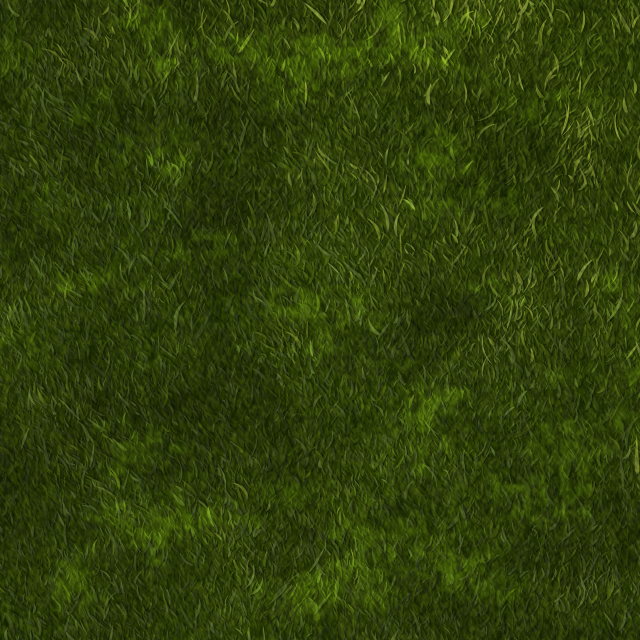
A three.js fragment shader for this texture:

```glsl
// Dense dim meadow grass: layered, tapered blades over dark mottled ground.
varying vec2 vUv;

const vec3 DEEP  = vec3(0.08, 0.14, 0.00);
const vec3 SHADE = vec3(0.14, 0.20, 0.01);
const vec3 MID   = vec3(0.21, 0.27, 0.04);
const vec3 LIGHT = vec3(0.28, 0.36, 0.06);
const vec3 PALE  = vec3(0.50, 0.55, 0.19);
const vec3 MUTED = vec3(0.32, 0.39, 0.19);
const vec3 LIME  = vec3(0.30, 0.42, 0.04);

const int   LAYERS = 10;
const float SMALL_CELL = 0.016;   // cell height of the undergrowth
const float LARGE_CELL = 0.050;   // cell height of the tallest blades
const float CELL_ASPECT = 0.6;
const float HALF_LENGTH = 0.65;   // blade half length, in cells
const float THIN = 0.0014;
const float THICK = 0.0029;
const float EDGE = 0.0010;
const float LEAN_SPREAD = 1.45;
const float SHADOW = 0.24;

float hash(vec2 p) {
  return fract(sin(dot(p, vec2(127.1, 311.7))) * 43758.5453);
}

float noise(vec2 p) {
  vec2 i = floor(p);
  vec2 f = fract(p);
  f = f * f * (3.0 - 2.0 * f);
  return mix(mix(hash(i), hash(i + vec2(1.0, 0.0)), f.x),
             mix(hash(i + vec2(0.0, 1.0)), hash(i + 1.0), f.x), f.y);
}

float fbm(vec2 p) {
  return 0.55 * noise(p) + 0.29 * noise(p * 2.1 + 7.3) + 0.16 * noise(p * 4.3 + 19.1);
}

vec3 grassRamp(float t) {
  vec3 c = mix(DEEP, SHADE, smoothstep(0.0, 0.28, t));
  c = mix(c, MID, smoothstep(0.25, 0.56, t));
  c = mix(c, LIGHT, smoothstep(0.54, 0.80, t));
  return mix(c, PALE, smoothstep(0.78, 1.05, t));
}

// Local lean: leftwards on the left side, nearly upright on the right.
float meanLean(vec2 p) {
  return mix(0.30, -0.12, p.x) + 0.6 * (noise(p * 9.0 + 31.0) - 0.5);
}

// Blade space: x across and y along, with y from -1 at the root to 1 at the tip.
vec2 bladeSpace(vec2 q, float angle, float halfLength, float bend) {
  float c = cos(angle);
  float s = sin(angle);
  vec2 b = vec2(c * q.x + s * q.y, (c * q.y - s * q.x) / halfLength);
  b.x -= bend * halfLength * b.y * b.y;
  return b;
}

// The belly, from 0 to 1, sets where along its length a blade is widest.
float bladeMask(vec2 b, float width, float belly, float soft) {
  float u = clamp(b.y * 0.5 + 0.5, 0.0, 1.0);
  float profile = 1.25 * width * pow(1.0 - u, 0.65) * smoothstep(-0.2, 0.2 + 0.6 * belly, u);
  float ends = 1.0 - smoothstep(0.75, 1.0, abs(b.y));
  return ends * smoothstep(-soft, soft, profile - abs(b.x));
}

// Paints one jittered grid of blades over the colour below.
vec3 paintLayer(vec3 color, vec2 p, float level, float seed) {
  float size = mix(SMALL_CELL, LARGE_CELL, level * level);
  vec2 cell = size * vec2(CELL_ASPECT, 1.0);
  vec2 home = floor(p / cell);
  for (int j = -1; j <= 1; j++) {
    for (int i = -1; i <= 1; i++) {
      vec2 id = home + vec2(float(i), float(j));
      vec2 key = id + seed * 17.37;
      vec2 root = (id + vec2(hash(key), hash(key + 3.1))) * cell;
      float sun = smoothstep(0.75, 1.6, root.x * 0.7 + root.y);
      float keep = mix(1.0, 0.12 + 0.28 * root.y, level);
      if (hash(key + 5.7) > keep) continue;

      float angle = meanLean(root) + LEAN_SPREAD * (hash(key + 8.3) - 0.5);
      float halfLength = HALF_LENGTH * size * mix(0.4, 1.0, hash(key + 11.9));
      float width = mix(THIN, THICK, level) * mix(0.5, 1.25, hash(key + 14.2));
      float bend = 0.7 * (hash(key + 17.6) - 0.5);
      float belly = hash(key + 19.8);
      vec2 b = bladeSpace(p - root, angle, halfLength, bend);

      float pick = hash(key + 21.4);
      float tone = 0.10 + 0.60 * pick + 0.75 * (fbm(root * 11.0) - 0.47) + 0.12 * level;
      tone += 0.50 * sun * level * pick + 0.08 * b.y;
      vec3 blade = grassRamp(tone);
      float cool = step(0.58, hash(key + 25.8)) * (1.0 - 0.7 * sun);
      blade = mix(blade, MUTED * (0.42 + 0.85 * tone), 0.8 * cool);

      float opacity = mix(0.5, 0.95, hash(key + 29.3));
      float shade = bladeMask(b - vec2(0.0016, -0.08), width * 1.2, belly, EDGE * 2.5);
      color *= 1.0 - SHADOW * shade;
      color = mix(color, blade, opacity * bladeMask(b, width, belly, EDGE));
    }
  }
  return color;
}

void main() {
  vec2 p = vUv;

  // Mottled ground
  float ground = 0.08 + 0.6 * fbm(p * vec2(110.0, 75.0));
  vec3 color = grassRamp(ground);

  // Blades, from short undergrowth to tall sparse ones
  for (int k = 0; k < LAYERS; k++) {
    float level = float(k) / float(LAYERS - 1);
    color = paintLayer(color, p, level, float(k) + 1.0);
  }

  // Broken lime patches and broad light
  float patches = smoothstep(0.54, 0.78, fbm(p * vec2(9.0, 13.0) + 4.0));
  patches *= smoothstep(0.25, 0.65, noise(p * vec2(85.0, 60.0)));
  color = mix(color, LIME * (0.4 + 2.4 * color.g), 0.55 * patches);
  color *= 0.78 + 0.58 * fbm(p * 6.0 + 12.0);

  // Fine leaf grain, slanted like the blades
  float slant = p.x + 0.35 * p.y;
  float grain = noise(vec2(slant * 340.0, p.y * 170.0)) - 0.5;
  color *= 1.0 + 0.42 * grain;

  gl_FragColor = vec4(color, 1.0);
}
```
